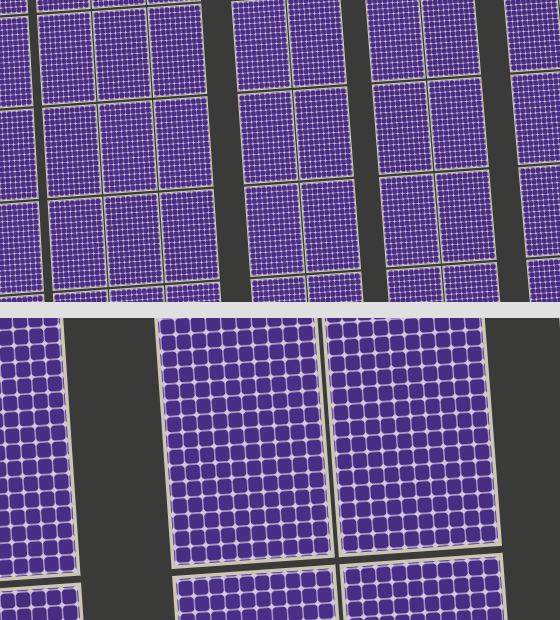
Top: the whole. Bottom: its middle third, enlarged.
Write a Shadertoy shader that draws this pattern.

```glsl
// Pixel coverage of a band of half width w, at distance d from its middle
float band(float d, float w, float px) {
    return clamp((w - d) / px + 0.5, 0.0, 1.0) - clamp((-w - d) / px + 0.5, 0.0, 1.0);
}

// Colour inside one panel; f is the position from its corner
vec3 panelColor(vec2 f, vec2 size, vec2 id, float px) {
    vec2 inset = vec2(0.042, 0.052);
    vec2 cell = (size - 2.0 * inset) / vec2(10.0, 16.0);
    vec2 toLine = abs(fract((f - inset) / cell - 0.5) - 0.5) * cell;

    // Slight tone change between panels
    float tone = 1.0 + 0.025 * sin(id.x * 2.7 + 1.9 * sin(id.y * 3.1 + id.x));
    vec3 col = vec3(0.285, 0.175, 0.515) * tone;

    // Cell gaps, with bright diamonds where the corners meet
    float gaps = max(band(toLine.x, 0.0045, px), band(toLine.y, 0.0055, px));
    col = mix(col, vec3(0.72, 0.66, 0.79), gaps * 0.85);
    float corner = clamp((0.021 - toLine.x - toLine.y) / (1.4 * px) + 0.5, 0.0, 1.0);
    return mix(col, vec3(0.87, 0.84, 0.88), corner * 0.8);
}

void mainImage(out vec4 fragColor, in vec2 fragCoord) {
    // One unit is the width of a panel; y runs down from the top
    float px = 10.105 / iResolution.x;
    vec2 p = vec2(fragCoord.x, iResolution.y - fragCoord.y) * px;

    // Leaning columns fan out slightly, rows rise to the right
    float across = (p.x - 0.055 * p.y) / (1.0 + 0.00342 * p.y);
    float down = (p.y + 0.0705 * p.x - 0.298) / 1.68;
    vec2 size = vec2(1.0, 1.68);

    // Bare ground between the arrays
    vec3 col = vec3(0.228, 0.228, 0.222);

    // Arrays of panels: left edge and number of columns
    vec2 arrays[5] = vec2[5](vec2(-2.493, 3.0), vec2(0.638, 3.0), vec2(4.158, 2.0),
                             vec2(6.579, 2.0), vec2(9.079, 3.0));
    for (int i = 0; i < 5; i++) {
        float u = across - arrays[i].x;
        float columns = arrays[i].y;
        vec2 id = vec2(clamp(floor(u), 0.0, columns - 1.0), floor(down));
        vec2 f = vec2(u - id.x, fract(down) * size.y);

        // Distance inward from the outer edge of the frame
        vec2 edge = min(f, size - f) - vec2(0.012, 0.021);
        float inside = min(edge.x, edge.y);
        float panel = clamp(inside / px + 0.5, 0.0, 1.0);
        float glass = clamp((inside - 0.021) / px + 0.5, 0.0, 1.0);

        vec3 surface = panelColor(f, size, id + float(i) * 5.0, px);
        surface = mix(vec3(0.80, 0.78, 0.71), surface, glass);
        col = mix(col, surface, panel);
    }
    fragColor = vec4(col, 1.0);
}
```
